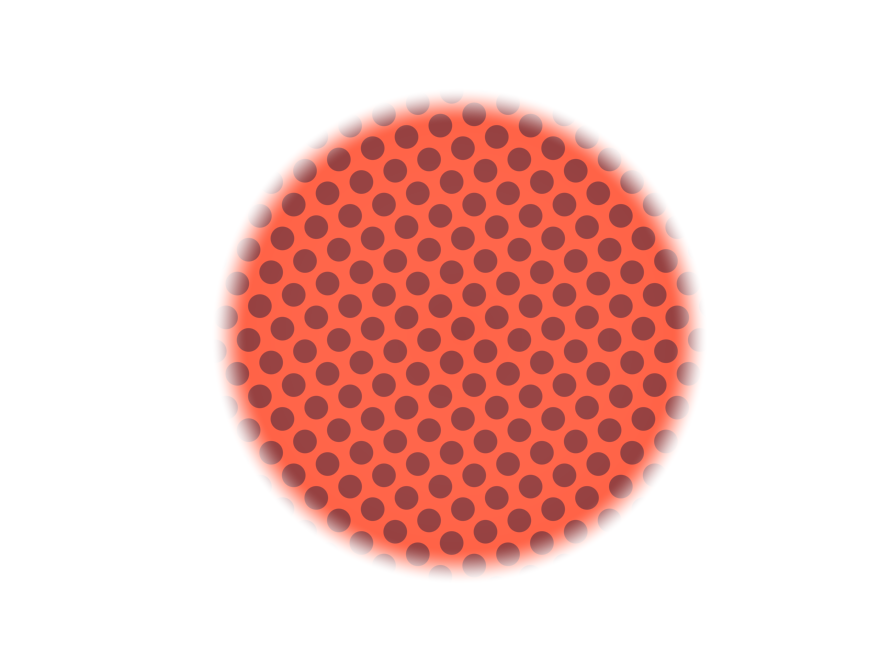
Give the GLSL for this pattern, as a WebGL 2 fragment shader.

```glsl
#version 300 es
precision highp float;
// Soft-edged coral disc covered by a diagonal staggered lattice of dark dots on white.

uniform vec2 u_resolution;
out vec4 fragColor;

// Lengths are in canvas heights, measured from the canvas centre.
const vec2 DISC_CENTER = vec2(0.0174, 0.0);
const float SOLID_RADIUS = 0.316;
const float FADE_RADIUS = 0.370;

const vec2 DOT_ANCHOR = vec2(0.0222, 0.0109);
const float DOT_RADIUS = 0.0176;
const float DOT_PITCH = 0.04748;   // spacing along the falling diagonal
const float VEIL_STRENGTH = 0.022; // faint lightening between core and rim

const vec3 PAPER = vec3(1.0);
const vec3 CORAL = vec3(1.0, 0.388, 0.278);
const vec3 MAROON = vec3(0.588, 0.255, 0.255);

// Distance to the nearest point of a rectangular grid.
float gridDistance(vec2 p, vec2 cell) {
    return length(p - cell * round(p / cell));
}

// Signed distance to the dots: two grids offset by half a cell, turned 45 degrees.
float dotDistance(vec2 p) {
    vec2 diagonal = vec2(p.x - p.y, p.x + p.y) * inversesqrt(2.0);
    vec2 cell = DOT_PITCH * vec2(1.0, 2.0);
    float nearest = min(gridDistance(diagonal, cell),
                        gridDistance(diagonal - 0.5 * cell, cell));
    return nearest - DOT_RADIUS;
}

void main() {
    vec2 p = (gl_FragCoord.xy - 0.5 * u_resolution) / u_resolution.y;
    float pixel = 1.0 / u_resolution.y;
    float radius = length(p - DISC_CENTER);

    // Dots over the coral ground
    float dots = 1.0 - smoothstep(-0.75 * pixel, 0.75 * pixel, dotDistance(p - DOT_ANCHOR));
    vec3 color = mix(CORAL, MAROON, dots);

    // Pale ring halfway out
    float t = clamp(radius / SOLID_RADIUS, 0.0, 1.0);
    color = mix(color, PAPER, VEIL_STRENGTH * 4.0 * t * (1.0 - t));

    // Feathered rim
    float disc = 1.0 - smoothstep(SOLID_RADIUS, FADE_RADIUS, radius);
    fragColor = vec4(mix(PAPER, color, disc), 1.0);
}
```
